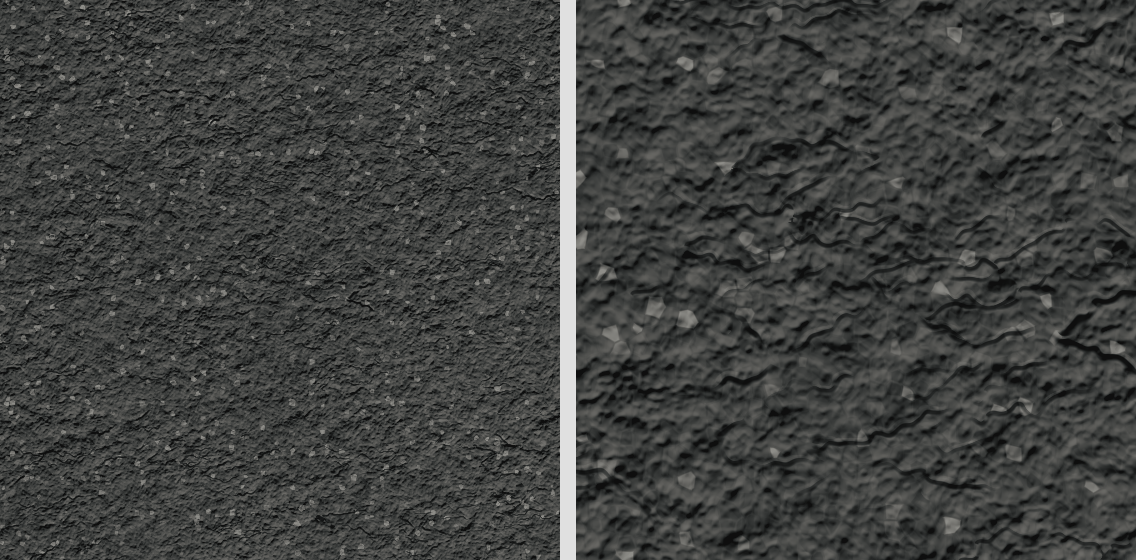
Left, the full canvas; right, a detail of the centre.
This texture is drawn by a WebGL 2 fragment shader. Its source:

```glsl
#version 300 es
precision highp float;
// Rough dark slate: fine lit relief, granular grit with pale grains, and thin broken ledges.

#define BASE_TONE 0.256
#define RELIEF_GAIN 0.061
#define LIGHT_DIR vec2(-0.3, 0.954)
#define STREAK_STRETCH 0.95
#define LEDGE_WIDTH 0.0016
#define LEDGE_DEPTH 0.82
#define GRIT 0.11
#define GRAIN_CELLS 112.0
#define GRAIN_SHARE 0.08
#define GRAIN_TONE 0.17
#define COOL_TINT vec3(0.965, 1.02, 1.005)
#define WARM_TINT vec3(1.01, 1.005, 0.97)

uniform vec2 u_resolution;
out vec4 fragColor;

float hash(vec2 cell) {
    ivec2 c = ivec2(cell);
    uint h = uint(c.x) * 1597u ^ uint(c.y) * 51749u;
    h = (h ^ (h >> 15)) * 73244475u;
    h = (h ^ (h >> 13)) * 73244475u;
    return float((h ^ (h >> 16)) & 65535u) / 65535.0;
}

float cornerSlope(vec2 corner, vec2 offset) {
    float angle = 6.28319 * hash(corner);
    return dot(vec2(cos(angle), sin(angle)), offset);
}

float gradientNoise(vec2 p) {
    vec2 cell = floor(p), f = p - cell, e = vec2(1.0, 0.0);
    vec2 u = f * f * f * (f * (f * 6.0 - 15.0) + 10.0);
    float low = mix(cornerSlope(cell, f), cornerSlope(cell + e.xy, f - e.xy), u.x);
    float high = mix(cornerSlope(cell + e.yx, f - e.yx), cornerSlope(cell + e.xx, f - e.xx), u.x);
    return mix(low, high, u.y);
}

// Octaves are weighted by slope, so each one shades with a chosen strength.
float reliefHeight(vec2 p) {
    p += 0.005 * vec2(gradientNoise(p * 23.0), gradientNoise(p * 23.0 + 60.0));
    vec2 across = vec2(LIGHT_DIR.y, -LIGHT_DIR.x);
    vec2 q = 13.0 * vec2(dot(p, across) * STREAK_STRETCH, dot(p, LIGHT_DIR));
    float height = 0.0, freq = 13.0;
    for (int i = 0; i < 5; i++) {
        float n = gradientNoise(q + 17.3 * float(i + 1));
        float slope = 0.18 + 0.25 * float(i);
        height += slope / freq * (n + 0.5 * abs(n));
        q = mat2(1.6, 1.2, -1.2, 1.6) * q;
        freq *= 2.0;
    }
    return height;
}

// Slope toward the light; positive where the surface is lit.
float litSlope(vec2 p) {
    vec2 stepAlong = LIGHT_DIR * 0.0009;
    return (reliefHeight(p - stepAlong) - reliefHeight(p + stepAlong)) / 0.0018;
}

// Ragged, mostly level field whose zero line is a ledge.
float ledgeField(vec2 p, vec2 freq, float seed) {
    p.y += 0.02 * gradientNoise(p * 11.0 + seed) + 0.012 * gradientNoise(p * 34.0 + seed)
         + 0.007 * gradientNoise(p * 90.0 + seed) - 0.1 * p.x;
    return gradientNoise(p * freq + seed);
}

// x: shadow under the ledge, y: lit rim above it.
vec2 ledges(vec2 p) {
    vec2 result = vec2(0.0), e = vec2(0.001, 0.0);
    for (int i = 0; i < 4; i++) {
        float seed = 31.7 * float(i) + 5.4, scale = pow(1.8, float(i));
        vec2 freq = vec2(2.2, 7.0) * scale;
        float f = ledgeField(p, freq, seed);
        vec2 slope = vec2(ledgeField(p + e.xy, freq, seed) - f, ledgeField(p + e.yx, freq, seed) - f) / e.x;
        float steepness = length(slope);
        float dist = f * sign(slope.y) / max(steepness, 0.45 * freq.y);
        float level = smoothstep(0.25, 0.65, abs(slope.y) / max(steepness, 0.001));
        float mask = smoothstep(0.1, 0.22, gradientNoise(p * vec2(2.8, 4.8) * sqrt(scale) + seed + 50.0));
        float breaks = smoothstep(-0.3, 0.1, gradientNoise(p * 33.0 + seed));
        float width = LEDGE_WIDTH * (0.5 + 0.6 * breaks) * (1.15 - 0.12 * float(i));
        float shadow = smoothstep(-1.8 * width, -0.5 * width, dist) * (1.0 - smoothstep(0.2 * width, 0.8 * width, dist));
        float rim = 1.0 - smoothstep(0.3 * width, 1.2 * width, abs(dist - 1.9 * width));
        result = max(result, mask * breaks * level * vec2(shadow, rim) * (1.0 - 0.1 * float(i)));
    }
    return result;
}

// Packed angular grains of uneven size; a small share of them is pale.
float grainTone(vec2 p) {
    vec2 q = p * GRAIN_CELLS, home = floor(q);
    float nearest = 9.0, second = 9.0, id = 0.0;
    for (int i = 0; i < 9; i++) {
        vec2 cell = home + vec2(i % 3 - 1, i / 3 - 1);
        vec2 center = cell + 0.15 + 0.7 * vec2(hash(cell + 211.0), hash(cell + 503.0));
        float reach = length(center - q) + 0.35 * hash(cell + 307.0);
        second = min(second, max(reach, nearest));
        id = reach < nearest ? hash(cell + 809.0) : id;
        nearest = min(nearest, reach);
    }
    float pale = smoothstep(1.0 - GRAIN_SHARE, 1.0, id);
    return smoothstep(0.0, 0.25, second - nearest) * (GRIT * (id - 0.5) + GRAIN_TONE * pale);
}

void main() {
    vec2 p = gl_FragCoord.xy / u_resolution.y;
    // Relief shading, rougher in some patches than in others
    float lit = litSlope(p) * (1.0 + 0.4 * gradientNoise(p * 6.0 + 90.0));
    float tone = BASE_TONE + RELIEF_GAIN * (lit - 0.12 * lit * lit);
    // Broad mottling and grains
    tone += 0.02 * gradientNoise(p * 3.0 + 7.0) + 0.015 * (p.x - p.y) + grainTone(p);
    // Ledges
    vec2 ledge = ledges(p);
    tone = clamp((tone + 0.06 * ledge.y) * (1.0 - LEDGE_DEPTH * ledge.x), 0.055, 0.55);
    fragColor = vec4(tone * mix(COOL_TINT, WARM_TINT, smoothstep(0.12, 0.4, tone)), 1.0);
}
```
